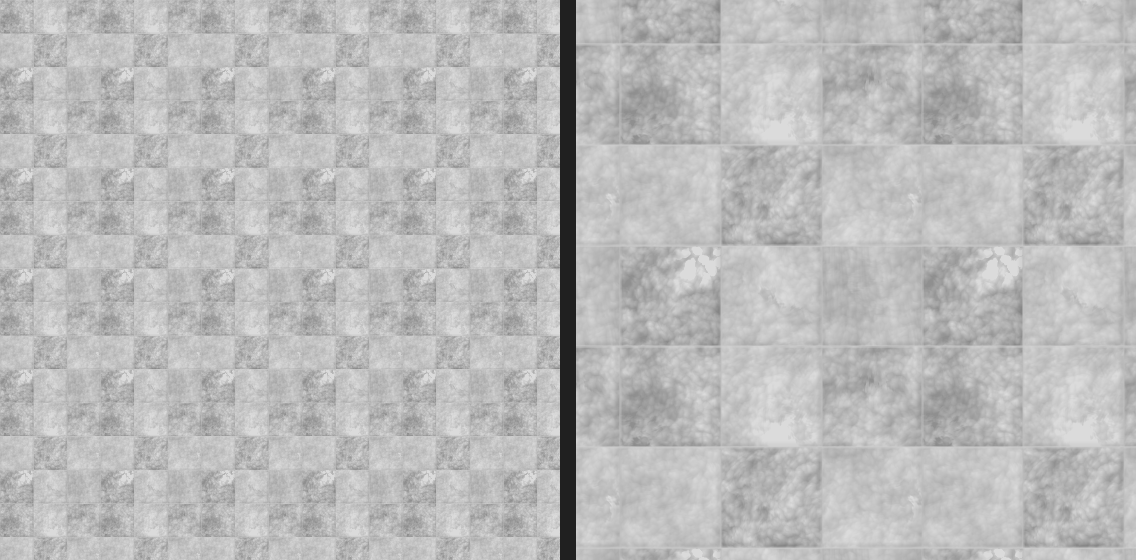
Left: the whole. Right: its middle third, enlarged.
This texture is drawn by a WebGL 2 fragment shader. Its source:

```glsl
#version 300 es
precision highp float;
// Grey stone floor tiles: nine mottled faces repeating as a three by three block with thin joints.

uniform vec2 u_resolution;
out vec4 fragColor;

vec2 hash2(vec2 p) {
    p = vec2(dot(p, vec2(127.1, 311.7)), dot(p, vec2(269.5, 183.3)));
    return fract(sin(p) * 43758.5);
}

// Distance to the nearest scattered point, centred near zero.
float cellular(vec2 p) {
    vec2 cell = floor(p), f = fract(p);
    float nearest = 2.0;
    for (int y = -1; y <= 1; y++) {
        for (int x = -1; x <= 1; x++) {
            vec2 neighbour = vec2(x, y);
            nearest = min(nearest, length(neighbour + hash2(cell + neighbour) - f));
        }
    }
    return 0.45 - nearest;
}

// Cloudy stone grain from rotated, gently warped layers of sines.
float stoneGrain(vec2 p, float seed) {
    float sum = 0.0, amplitude = 0.5;
    p += seed * vec2(7.3, 3.9);
    for (int i = 0; i < 6; i++) {
        p = mat2(0.6, 0.8, -0.8, 0.6) * p * 1.85 + seed * 1.7;
        p += 0.3 * sin(p.yx * 0.9 + vec2(1.3, 4.1));
        sum += amplitude * sin(p.x) * sin(p.y);
        amplitude *= 0.7;
    }
    return sum;
}

// Coverage of a joint whose centre is at the given distance.
float jointLine(float distance, float halfWidth, float pixel) {
    return clamp(0.5 + (halfWidth - distance) / pixel, 0.0, 1.0);
}

void main() {
    // Tiles are counted from the upper left corner.
    const float tilesAcross = 16.68;
    vec2 uv = gl_FragCoord.xy / u_resolution;
    vec2 grid = vec2(uv.x, 1.0 - uv.y) * tilesAcross;
    vec2 pixel = tilesAcross / u_resolution;
    vec2 local = fract(grid);
    ivec2 face = ivec2(mod(floor(grid), 3.0));
    int index = face.y * 3 + face.x;
    float seed = float(index) + 1.0;

    // Base tone and grain contrast of each face.
    float tone[9] = float[9](0.705, 0.78, 0.725, 0.765, 0.695, 0.76, 0.70, 0.77, 0.75);
    float contrast[9] = float[9](0.12, 0.08, 0.10, 0.06, 0.13, 0.07, 0.13, 0.07, 0.07);

    // One stain per face: centre, radius, brightness change.
    vec4 stains[9] = vec4[9](
        vec4(0.15, 0.95, 0.40, -0.11), vec4(0.70, 0.80, 0.28, 0.08), vec4(0.50, 0.40, 0.22, -0.16),
        vec4(0.40, 0.50, 0.50, 0.01), vec4(0.25, 0.75, 0.42, -0.08), vec4(0.85, 0.55, 0.18, 0.11),
        vec4(0.80, 0.15, 0.22, 0.22), vec4(0.50, 0.50, 0.28, -0.10), vec4(0.45, 0.40, 0.30, -0.05));

    // Clouds lean to the upper right; the last face has upright streaks.
    vec2 leaning = vec2(1.15 * (local.x - local.y), 1.65 * (local.x + local.y));
    vec2 clouds = index == 8 ? local * vec2(2.6, 0.9) : leaning;
    float grain = stoneGrain(clouds, seed);
    float patches = stoneGrain(local * 3.4, seed + 4.6);
    vec2 ragged = local + 0.05 * vec2(grain, patches) + seed * 3.0;
    float mottle = 0.9 * cellular(ragged * 6.0) + 0.95 * cellular(ragged * 13.0);
    float grey = tone[index] + contrast[index] * (grain + mottle) + 0.03 * patches;

    // Stains are broken up by the grain; the eighth face gets a slanted vein.
    vec4 stain = stains[index];
    vec2 offset = (local - stain.xy) / stain.z;
    if (index == 7) offset = vec2(offset.x * 0.7, (offset.y - 0.55 * offset.x) * 3.0);
    if (index == 2) offset.y *= 1.8;
    float breakup = smoothstep(-0.25, 0.2, patches);
    if (index == 6) breakup = smoothstep(-0.05, 0.1, cellular(ragged * 8.0));
    grey += stain.w * exp(-dot(offset, offset)) * breakup;
    grey = clamp(grey, 0.56, 0.86);

    // Faint joints, with a dark rim on the right and lower side of each tile.
    vec2 edge = min(local, 1.0 - local);
    vec2 rim = smoothstep(0.93, 0.98, local);
    grey -= 0.04 * max(rim.x, rim.y);
    float upright = jointLine(edge.x, 0.012, pixel.x);
    float level = jointLine(edge.y, 0.012, pixel.y);
    grey = mix(grey, 0.74, 0.55 * upright);
    grey = mix(grey, 0.80, 0.55 * level);

    fragColor = vec4(vec3(grey), 1.0);
}
```
